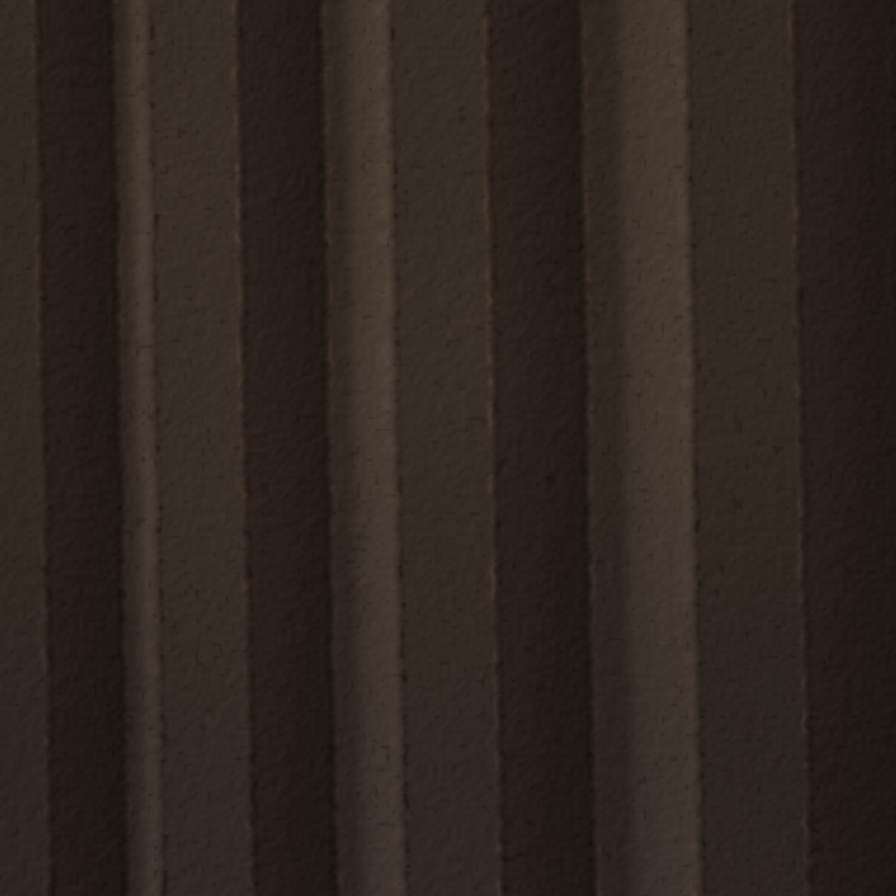
Write a WebGL 2 fragment shader that draws this texture.

```glsl
#version 300 es
precision highp float;
// Dark brown ribbed metal sheet: upright ridges widening to the right, with worn edges and fine grain.

#define FIRST_EDGE 0.047   // where the first flat ends
#define GROWTH 1.235       // each repeat is wider by this factor
#define SPREAD 0.957       // sets the width of the first repeat
#define LEAN 0.017         // sideways drift from bottom to top
#define WOBBLE 0.0020      // unevenness of the edges
#define SOFT 0.0060        // half width of edge blending
#define LINE 0.0030        // half width of worn edge lines
#define GRAIN 0.032        // strength of the surface grain

uniform vec2 u_resolution;
out vec4 outColor;

const vec3 FLAT_BROWN = vec3(0.212, 0.171, 0.139);
const vec3 SHADOW = vec3(0.153, 0.115, 0.095);
const vec3 RIDGE_SIDE = vec3(0.187, 0.148, 0.121);
const vec3 RIDGE_TOP = vec3(0.257, 0.211, 0.174);
const vec3 COOL_TINT = vec3(0.97, 0.97, 1.04);

float hash(vec2 cell) {
  uvec2 q = uvec2(ivec2(cell)) * uvec2(1664525u, 22695477u);
  uint n = (q.x ^ (q.y + 7919u)) * 2654435u;
  n = (n ^ (n >> 15)) * 73244475u;
  n ^= n >> 16;
  return float(n & 65535u) / 65535.0;
}

float noise(vec2 p) {
  vec2 i = floor(p), f = fract(p);
  f = f * f * (3.0 - 2.0 * f);
  return mix(mix(hash(i), hash(i + vec2(1, 0)), f.x),
             mix(hash(i + vec2(0, 1)), hash(i + vec2(1, 1)), f.x), f.y);
}

// Relief lit from the upper left
float relief(vec2 p) {
  return noise(p) - noise(p + vec2(0.55, -0.45));
}

float rise(float edge, float x) {
  return smoothstep(edge - SOFT, edge + SOFT, x);
}

float line(float d, float width) {
  return exp(-d * d / (width * width));
}

float flatEnd(float i) {
  return FIRST_EDGE + SPREAD * (pow(GROWTH, i) - 1.0);
}

vec3 ribs(vec2 p) {
  vec3 col = FLAT_BROWN;
  for (int k = 0; k < 4; k++) {
    float i = float(k);
    // Four edges of one repeat: flat end, ridge foot, ridge top, ridge end
    float fine = noise(vec2(i * 17.0, p.y * 110.0)) - 0.5;
    float x = p.x + WOBBLE * (noise(vec2(i * 31.0, p.y * 9.0)) - 0.5) + 0.003 * fine;
    float start = flatEnd(i);
    float foot = start + 0.088 + 0.007 * i + 0.001 * i * i;
    float end = foot + 0.037 + 0.034 * i + 0.003 * i * i;
    float top = mix(foot, end, 0.36);

    // Faces from left to right
    float depth = smoothstep(start, foot, x);
    col = mix(col, SHADOW * mix(1.09, 0.89, depth), rise(start, x));
    col = mix(col, RIDGE_SIDE, rise(foot, x));
    float crown = smoothstep(top, mix(top, end, 0.65), x);
    vec3 lit = RIDGE_TOP * mix(0.92, 1.03, crown);
    col = mix(col, lit, smoothstep(top - 0.011, top + 0.011, x));
    col = mix(col, FLAT_BROWN * (1.03 - 0.05 * i), rise(end, x));

    // Sparse glints and dark chips along the edges
    float glint = smoothstep(0.48, 0.95, noise(vec2(i * 43.0 + 5.0, p.y * 75.0)));
    float patches = 0.35 + 0.65 * noise(vec2(i * 23.0 + 3.0, p.y * 8.0));
    float chips = smoothstep(0.58, 0.95, noise(vec2(i * 59.0 + 9.0, p.y * 120.0)));
    float wear = patches * (0.25 + 0.75 * glint);
    col += vec3(0.080, 0.069, 0.056) * wear * line(x - start + 0.002, LINE);
    col *= 1.0 - (0.06 + 0.18 * chips) * line(x - start - 0.006, LINE);
    col *= 1.0 - (0.10 + 0.14 * chips) * line(x - foot + 0.004, 1.3 * LINE);
    col += vec3(0.048, 0.038, 0.031) * wear * line(x - foot - 0.004, LINE);
    col += vec3(0.040, 0.034, 0.028) * wear * line(x - end + 0.008, 2.2 * LINE);
    col *= 1.0 - (0.07 + 0.26 * chips) * line(x - end - 0.005, LINE);
  }
  return col;
}

void main() {
  vec2 uv = gl_FragCoord.xy / u_resolution;
  vec2 p = vec2(uv.x + LEAN * (uv.y - 0.5), uv.y);
  vec3 col = ribs(p);

  // Uneven light: cooler and dimmer toward the bottom and the sides
  float light = 0.94 + 0.11 * smoothstep(0.0, 0.65, uv.y);
  light *= 1.02 - 0.40 * pow(abs(uv.x - 0.5), 2.0);
  light *= 0.97 + 0.06 * noise(uv * vec2(7.0, 5.0));
  col *= light * mix(COOL_TINT, vec3(1.0), smoothstep(0.0, 0.8, uv.y));

  // Grain and scattered pits
  float grain = 0.6 * relief(uv * 190.0) + 0.4 * relief(uv * 90.0 + 40.0);
  float pits = smoothstep(0.80, 0.98, noise(uv * 150.0 + 300.0));
  col += GRAIN * grain * vec3(1.0, 0.92, 0.84);
  col *= 1.0 - 0.14 * pits;
  outColor = vec4(clamp(col, 0.0, 1.0), 1.0);
}
```
